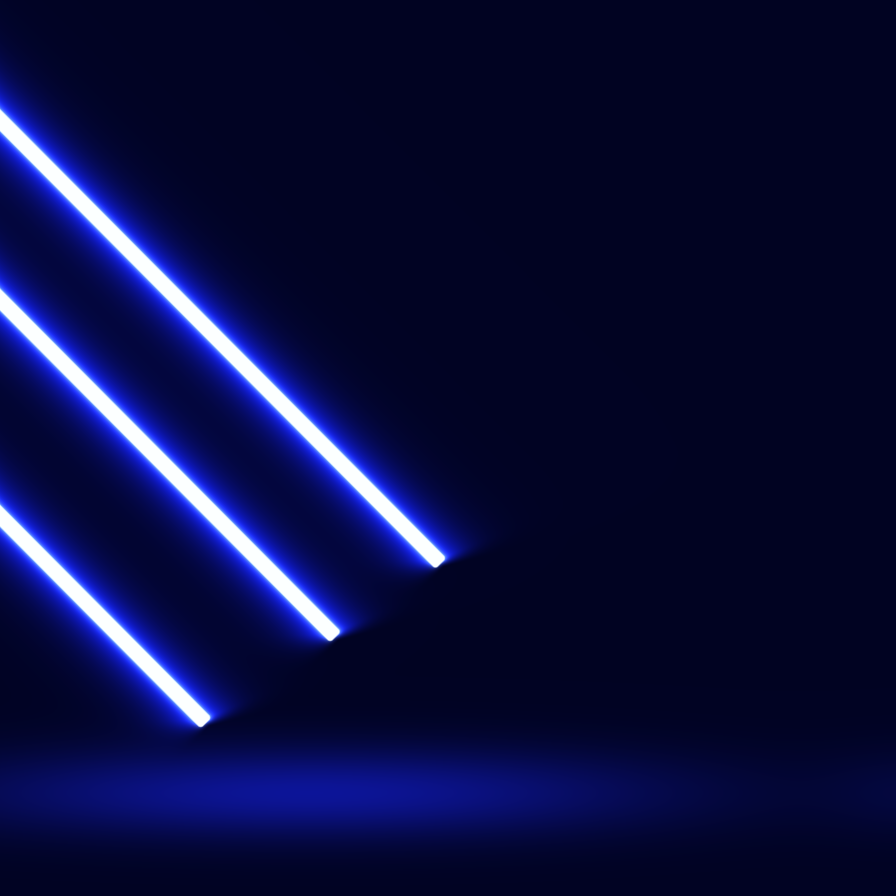
Write a Shadertoy shader that draws this background.

```glsl
const vec3 NIGHT = vec3(0.003, 0.011, 0.135);
const vec3 NEON_BLUE = vec3(0.08, 0.13, 1.0);
const vec3 HALO = vec3(0.40, 0.58, 0.30);
const vec3 CORE = vec3(0.99, 1.0, 1.0);
const vec3 FLOOR_BLUE = vec3(0.10, 0.15, 1.0);
const int TUBE_COUNT = 3;

// Half-infinite rounded bar; local.x runs across, local.y along from the tip
float barDistance(vec2 local, float halfWidth, float corner) {
    vec2 q = vec2(abs(local.x) - halfWidth, -local.y) + corner;
    return length(max(q, 0.0)) + min(max(q.x, q.y), 0.0) - corner;
}

// Tips step down and left with a growing spacing
vec2 tubeTip(float index) {
    return vec2(0.492, 0.371) - index * vec2(0.104, 0.075)
         - index * index * vec2(0.0135, 0.007);
}

// Slanted shade at the tip, softer below the tube than above it
float tipShade(vec2 offset, float across) {
    float height = dot(offset, vec2(-0.33, 0.944));
    float softness = 0.005 + 0.12 * abs(across) + 0.35 * max(-across, 0.0);
    return smoothstep(-softness, softness, height);
}

vec3 tubeGlow(float dist) {
    float d = max(dist, 0.0);
    float spread = 0.98 * exp(-d / 0.019) + 0.05 * exp(-d / 0.055);
    return NEON_BLUE * spread + HALO * exp(-d / 0.0025);
}

float softEllipse(vec2 p, vec2 center, vec2 radius) {
    vec2 q = (p - center) / radius;
    return exp(-0.5 * dot(q, q));
}

void mainImage(out vec4 fragColor, in vec2 fragCoord) {
    vec2 p = fragCoord / iResolution.y;
    float pixel = 1.0 / iResolution.y;

    // Floor light
    float floorLight = 0.46 * softEllipse(p, vec2(0.345, 0.115), vec2(0.27, 0.034))
                     + 0.09 * softEllipse(p, vec2(1.02, 0.115), vec2(0.07, 0.034));
    vec3 color = NIGHT + FLOOR_BLUE * floorLight;

    // Neon tubes
    vec2 along = normalize(vec2(-1.0, 1.006));
    vec2 across = vec2(along.y, -along.x);
    float core = 0.0;
    for (int i = 0; i < TUBE_COUNT; i++) {
        vec2 offset = p - tubeTip(float(i));
        vec2 local = vec2(dot(offset, across), dot(offset, along));
        float dist = barDistance(local, 0.0085, 0.004);
        color += tubeGlow(dist) * tipShade(offset, local.x);
        core = max(core, 1.0 - smoothstep(-pixel, pixel, dist));
    }

    color = mix(min(color, 1.0), CORE, core);
    fragColor = vec4(color, 1.0);
}
```
